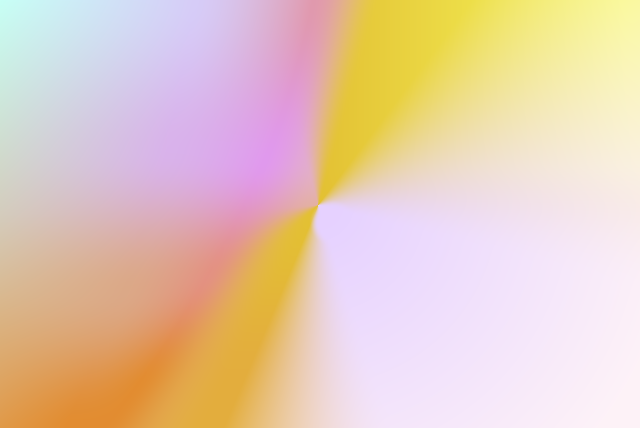
Give the GLSL for this background, as a WebGL 2 fragment shader.

```glsl
#version 300 es
precision highp float;
// Soft pastel sweep: golden rays cross a pivot between a violet field and a lavender fan.

uniform vec2 u_resolution;
out vec4 fragColor;

const float ASPECT = 1.5;
const vec2 PIVOT = vec2(0.746, 0.521);
const vec3 ORANGE = vec3(0.885, 0.55, 0.19);
const vec3 VIOLET = vec3(0.88, 0.60, 0.93);
const vec3 GOLD = vec3(0.89, 0.755, 0.20);
const vec3 LEMON = vec3(0.97, 0.99, 0.37);
const vec3 AMBER = vec3(0.89, 0.68, 0.24);
const vec3 PEACH = vec3(0.89, 0.68, 0.47);
const vec3 PINK = vec3(0.89, 0.70, 0.76);
const vec3 LAVENDER = vec3(0.90, 0.82, 1.0);
const vec3 BLUSH = vec3(0.993, 0.95, 0.97);

// Linear position of x between two limits, clamped to 0..1
float span(float from, float to, float x) {
    return clamp((x - from) / (to - from), 0.0, 1.0);
}

// Rise that starts quickly and settles gently
float easeOut(float t, float power) {
    return 1.0 - pow(1.0 - t, power);
}

// Smooth gradient through four colours placed at rising stops
vec3 ramp(vec3 a, vec3 b, vec3 c, vec3 d, vec4 stops, float t) {
    vec3 color = mix(a, b, smoothstep(stops.x, stops.y, t));
    color = mix(color, c, smoothstep(stops.y, stops.z, t));
    return mix(color, d, smoothstep(stops.z, stops.w, t));
}

// Horizontal position of the curved streak at height y
float streakX(float y) {
    return 0.245 + y * (0.777 - 0.29 * y);
}

// Field left of the streak: edge, middle and streak colours vary with height
vec3 leftField(vec2 pos, float curve) {
    vec3 edge = mix(vec3(0.88, 0.60, 0.28), vec3(0.83, 0.80, 0.74), span(0.0, 0.5, pos.y));
    edge = mix(edge, vec3(0.78, 1.0, 0.96), span(0.5, 1.0, pos.y));
    vec3 middle = ramp(ORANGE, vec3(0.86, 0.66, 0.53), vec3(0.85, 0.70, 0.92),
                       vec3(0.84, 0.80, 0.97), vec4(0.0, 0.32, 0.65, 1.0), pos.y);
    vec3 streak = ramp(ORANGE, vec3(0.89, 0.57, 0.51), VIOLET,
                       vec3(0.88, 0.60, 0.68), vec4(0.1, 0.36, 0.62, 1.0), pos.y);
    float across = pos.x / curve;
    vec3 color = mix(edge, middle, span(0.0, 0.62, across));
    return mix(color, streak, pow(span(0.62, 1.0, across), 1.5));
}

// Golden rays: lemon toward the upper right, amber toward the bottom
vec3 rayColor(vec2 p) {
    vec3 color = mix(GOLD, LEMON, span(0.0, 0.72, p.x) * smoothstep(-0.05, 0.1, p.y));
    return mix(color, AMBER, smoothstep(0.0, 0.4, -p.y));
}

// Coverage of the lavender fan, with a rounded tip at the pivot
float fanMask(vec2 p, float angle) {
    float upper = easeOut(span(53.0, -15.0, angle), 1.6);
    float lower = easeOut(span(-113.0, -71.0, angle), 1.8);
    float tip = 1.0 - smoothstep(0.032, 0.056, length(p - vec2(0.034, -0.042)));
    return 1.0 - (1.0 - upper * lower) * (1.0 - tip);
}

// Coverage of the rays on their left side, pinched at the pivot
float rayMask(float angle) {
    return angle > 0.0 ? smoothstep(108.0, 72.0, angle) : smoothstep(-178.0, -135.0, angle);
}

void main() {
    vec2 pos = gl_FragCoord.xy / u_resolution * vec2(ASPECT, 1.0);
    vec2 p = pos - PIVOT;
    float angle = degrees(atan(p.y, p.x));

    // Lavender fan over the rays
    vec3 fan = mix(LAVENDER, BLUSH, span(0.05, 0.85, length(p)));
    vec3 right = mix(rayColor(p), fan, fanMask(p, angle));

    // Pale wedge between the streak and the left side of the rays
    float curve = streakX(pos.y);
    float slope = mix(0.52, 0.3, smoothstep(-0.1, 0.1, p.y));
    float passage = smoothstep(curve, PIVOT.x + slope * p.y, pos.x);
    vec3 wedge = mix(PEACH, PINK, smoothstep(-0.12, 0.1, p.y));
    vec3 left = mix(leftField(pos, curve), wedge, passage);

    fragColor = vec4(mix(left, right, passage * rayMask(angle)), 1.0);
}
```
